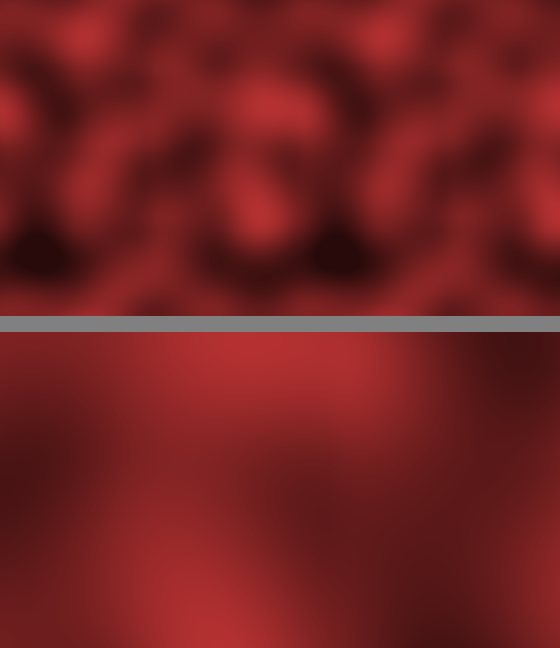
Top: the whole. Bottom: its middle third, enlarged.
Reproduce this background procedurally as a Shadertoy shader.

```glsl
// Soft, blurry clouds of dark and bright red from tiling gradient noise.

float hash(vec2 p) {
    return fract(sin(dot(p, vec2(127.1, 311.7)) + 4.7) * 43758.5453);
}

// Slope at a lattice corner: a random unit direction, repeating every 4 cells
float cornerSlope(vec2 corner, vec2 p) {
    float angle = 6.28319 * hash(mod(corner, 4.0));
    return dot(vec2(cos(angle), sin(angle)), p - corner);
}

// Gradient noise, about -0.5 to 0.5
float gradientNoise(vec2 p) {
    vec2 cell = floor(p);
    vec2 f = p - cell;
    vec2 blend = f * f * (3.0 - 2.0 * f);
    float upper = mix(cornerSlope(cell, p),
                      cornerSlope(cell + vec2(1.0, 0.0), p), blend.x);
    float lower = mix(cornerSlope(cell + vec2(0.0, 1.0), p),
                      cornerSlope(cell + vec2(1.0, 1.0), p), blend.x);
    return mix(upper, lower, blend.y);
}

void mainImage(out vec4 fragColor, in vec2 fragCoord) {
    // Seven and a half square cells across the width, rows counted from the top
    vec2 fromTop = vec2(fragCoord.x, iResolution.y - fragCoord.y);
    float cloud = clamp(0.5 + gradientNoise(fromTop / iResolution.x * 7.5), 0.0, 1.0);

    // Near-black maroon to warm red
    vec3 maroon = vec3(0.155, 0.040, 0.040);
    vec3 red = vec3(0.725, 0.195, 0.197);
    fragColor = vec4(mix(maroon, red, cloud), 1.0);
}
```
